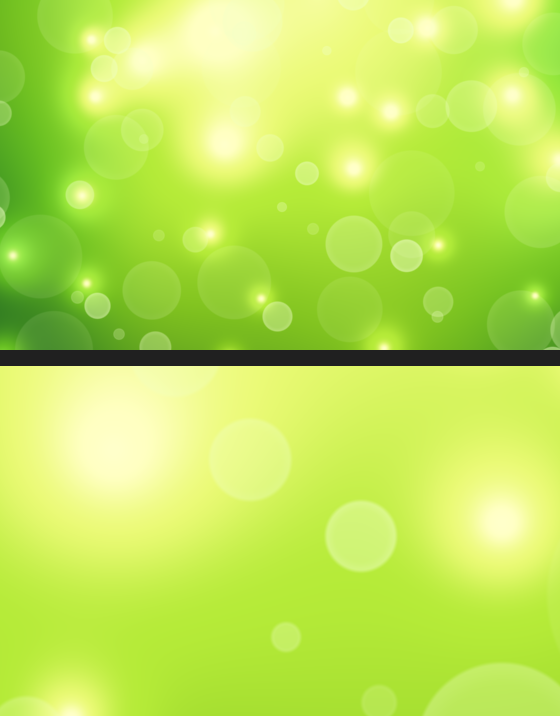
Top: the whole. Bottom: its middle third, enlarged.
Reproduce this background procedurally as a Shadertoy shader.

```glsl
// Green bokeh: a soft light field brightest at the top, raised by scattered glows,
// is coloured through a green-to-cream ramp, then veiled by translucent pale discs.
// Discs and glows follow a jittered low-discrepancy sequence.

float hash(float n) {
    return fract(sin(n * 12.9898) * 43758.5453);
}

float hash2d(vec2 cell) {
    return fract(sin(dot(cell, vec2(127.1, 311.7))) * 43758.5453);
}

float valueNoise(vec2 p) {
    vec2 cell = floor(p), f = fract(p);
    f = f * f * (3.0 - 2.0 * f);
    float low = mix(hash2d(cell), hash2d(cell + vec2(1, 0)), f.x);
    float high = mix(hash2d(cell + vec2(0, 1)), hash2d(cell + vec2(1, 1)), f.x);
    return mix(low, high, f.y);
}

// Evenly spread position, slightly beyond the canvas on every side
vec2 scatter(float i, float seed) {
    vec2 start = vec2(hash(seed), hash(seed + 0.37));
    vec2 jitter = vec2(hash(i + seed * 3.1), hash(i + seed * 5.3)) - 0.5;
    vec2 spot = fract(start + i * vec2(0.7549, 0.5698) + 0.16 * jitter);
    return (spot * 1.08 - 0.04) * vec2(iResolution.x / iResolution.y, 1.0);
}

vec3 lightRamp(float light) {
    vec3 color = mix(vec3(0.23, 0.48, 0.12), vec3(0.50, 0.76, 0.12), smoothstep(0.0, 0.36, light));
    color = mix(color, vec3(0.71, 0.92, 0.22), smoothstep(0.28, 0.62, light));
    color = mix(color, vec3(0.92, 0.98, 0.46), smoothstep(0.60, 0.92, light));
    return mix(color, vec3(1.0, 1.0, 0.76), smoothstep(0.86, 1.18, light));
}

// Translucent discs of one size class, with a faintly brighter rim
vec3 addDiscs(vec3 color, vec2 p, int count, float size, float opacity, float seed) {
    float blur = max(0.0025, 1.0 / iResolution.y);
    for (int i = 0; i < count; i++) {
        float id = float(i);
        float radius = size * mix(0.8, 1.15, hash(id + seed * 7.7));
        float d = length(p - scatter(id, seed)) - radius;
        float cover = 1.0 - smoothstep(-blur, blur, d);
        float rim = 0.85 + 0.25 * smoothstep(-0.3 * radius, 0.0, d);
        float alpha = opacity * rim * mix(0.5, 1.2, hash(id + seed * 9.1));
        color = mix(color, vec3(0.94, 1.0, 0.78), alpha * cover);
    }
    return color;
}

void mainImage(out vec4 fragColor, in vec2 fragCoord) {
    vec2 p = fragCoord / iResolution.y;
    float aspect = iResolution.x / iResolution.y;

    // Broad light from above, with gentle cloudiness
    vec2 toSource = p - vec2(0.57 * aspect, 1.02);
    float light = 0.99 - 0.81 * length(toSource * vec2(0.86, 0.80));
    light += 0.16 * (valueNoise(p * 2.6 + 4.0) - 0.5);

    // Glows: wide halo, inner bloom and small hot core
    float core = 0.0;
    for (int i = 0; i < 22; i++) {
        float id = float(i);
        float size = mix(0.035, 0.17, pow(hash(id + 61.0), 1.8));
        float d = length(p - scatter(id, 2.6));
        light += 0.30 * exp(-d * d / (size * size)) + 0.38 * exp(-d / (0.28 * size));
        float coreSize = 0.007 + 0.07 * size;
        core += exp(-d * d / (coreSize * coreSize));
    }
    vec3 color = lightRamp(light);

    // Cooler green patches, mostly towards the sides
    float side = smoothstep(0.3, 0.85, abs(p.x - 0.5 * aspect));
    float cool = side * valueNoise(p * 2.2 + 17.0) * (1.0 - smoothstep(0.5, 0.9, light));
    color = mix(color, color * vec3(0.70, 0.98, 1.15), cool);

    // Discs from large and faint to small and clear
    color = addDiscs(color, p, 15, 0.108, 0.14, 1.7);
    color = addDiscs(color, p, 11, 0.075, 0.27, 4.2);
    color = addDiscs(color, p, 21, 0.042, 0.46, 6.9);
    color = addDiscs(color, p, 14, 0.016, 0.34, 8.3);

    color = mix(color, vec3(1.0, 1.0, 0.80), 0.85 * min(core, 1.0));
    fragColor = vec4(color, 1.0);
}
```
